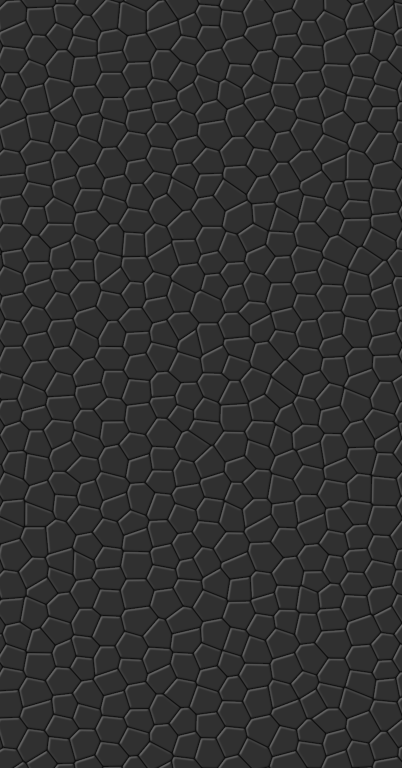
Reproduce this texture procedurally as a Shadertoy shader.

```glsl
// Dark embossed leather: irregular polygon cells with thin grooves, lit from the upper left.

const float ROWS = 31.0;         // cells along the canvas height
const float JITTER = 0.54;       // scatter of the cell centres
const float CORNER = 50.0;       // higher gives sharper cell corners
const vec3 BASE = vec3(0.19);
const vec3 GROOVE = vec3(0.04);
const vec2 LIGHT_DIR = vec2(-0.7071, 0.7071);

vec2 hash2(vec2 p) {
    vec2 q = vec2(dot(p, vec2(127.1, 311.7)), dot(p, vec2(269.5, 183.3)));
    return fract(sin(q) * 43758.5453);
}

// Jittered centre of a cell; every second column is shifted by half a cell.
vec2 cellCentre(vec2 id, float jitter) {
    float shift = 0.5 * mod(id.x, 2.0);
    return id + vec2(0.5, 0.5 + shift) + jitter * (hash2(id) - 0.5);
}

vec2 nearestCell(vec2 p, float jitter) {
    vec2 home = floor(p), best = home;
    float bestDist = 1e5;
    for (int y = -2; y <= 2; y++)
    for (int x = -2; x <= 2; x++) {
        vec2 id = home + vec2(x, y);
        vec2 d = cellCentre(id, jitter) - p;
        if (dot(d, d) < bestDist) {
            bestDist = dot(d, d);
            best = id;
        }
    }
    return best;
}

// Returns the outward edge normal (xy) and the rounded distance to the edge (z).
vec3 cellEdge(vec2 p, float jitter, float sharpness) {
    vec2 id = nearestCell(p, jitter);
    vec2 centre = cellCentre(id, jitter);
    vec2 normalSum = vec2(0.0);
    float weightSum = 0.0;
    for (int y = -2; y <= 2; y++)
    for (int x = -2; x <= 2; x++) {
        if (x == 0 && y == 0) continue;
        vec2 other = cellCentre(id + vec2(x, y), jitter);
        vec2 normal = normalize(other - centre);
        float dist = dot(0.5 * (centre + other) - p, normal);
        float weight = exp(-sharpness * dist);
        normalSum += weight * normal;
        weightSum += weight;
    }
    return vec3(normalSum / weightSum, max(-log(weightSum) / sharpness, 0.0));
}

// Bevel light and shade, then the dark groove, which fades on the lit side.
vec3 shadeLeather(vec3 edge, vec2 lightDir) {
    float facing = dot(edge.xy, lightDir);
    float lit = max(facing, 0.0);
    float dist = edge.z;
    float glow = smoothstep(-0.01, 0.025, dist) * (1.0 - smoothstep(0.035, 0.13, dist));
    float shadow = 1.0 - smoothstep(0.0, 0.11, dist);
    float groove = (1.0 - smoothstep(0.0, 0.045, dist)) * (1.0 - 0.75 * lit);
    vec3 color = BASE + 0.22 * lit * glow - 0.08 * max(-facing, 0.0) * shadow;
    return mix(color, GROOVE, groove);
}

void mainImage(out vec4 fragColor, in vec2 fragCoord) {
    // Four samples per pixel keep the thin lines smooth.
    vec3 color = vec3(0.0);
    for (int i = 0; i < 4; i++) {
        vec2 offset = 0.5 * vec2(i % 2, i / 2) - 0.25;
        vec2 p = (fragCoord + offset) / iResolution.y * ROWS;
        color += 0.25 * shadeLeather(cellEdge(p, JITTER, CORNER), LIGHT_DIR);
    }
    fragColor = vec4(color, 1.0);
}
```
